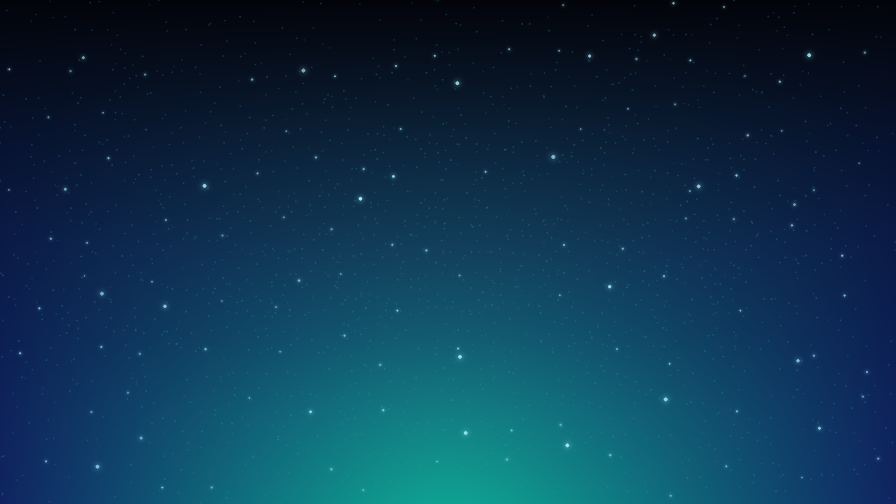
Write a Shadertoy shader that draws this background.

```glsl
// Sky colours at equal steps from the bottom to the top
const int STEPS = 6;
const vec3 CENTRE_SKY[7] = vec3[7](
    vec3(0.06, 0.63, 0.57), vec3(0.07, 0.50, 0.52), vec3(0.07, 0.355, 0.44),
    vec3(0.07, 0.25, 0.36), vec3(0.05, 0.165, 0.26), vec3(0.03, 0.08, 0.145),
    vec3(0.01, 0.015, 0.04));
const vec3 EDGE_SKY[7] = vec3[7](
    vec3(0.06, 0.14, 0.38), vec3(0.055, 0.135, 0.355), vec3(0.045, 0.12, 0.32),
    vec3(0.04, 0.105, 0.28), vec3(0.03, 0.08, 0.21), vec3(0.02, 0.05, 0.12),
    vec3(0.008, 0.015, 0.04));

// Rounding of the glow across the width, at the bottom and its growth upward
const float GLOW_ROUND = 0.12;
const float GLOW_ROUND_RISE = 0.5;

// Star sizes are in canvas heights, grids in cells per canvas height
const vec3 STAR_COLOUR = vec3(0.62, 0.94, 1.0);
const vec3 DUST_COLOUR = vec3(0.20, 0.62, 0.70);
const float BRIGHT_GRID = 4.0;
const float BRIGHT_RADIUS = 0.0042;
const float MEDIUM_GRID = 8.5;
const float MEDIUM_RADIUS = 0.0025;
const float DUST_GRID = 38.0;
const float DUST_RADIUS = 0.0018;
const float DUST_STRENGTH = 0.34;
const float HALO_STRENGTH = 0.22;

vec3 hash3(vec2 p) {
    vec3 q = fract(p.xyx * vec3(0.1031, 0.1030, 0.0973));
    q += dot(q, q.yxz + 33.33);
    return fract((q.xxy + q.yzz) * q.zyx);
}

vec3 skyRamp(vec3 stops[7], float height) {
    float t = clamp(height, 0.0, 1.0) * float(STEPS);
    int i = min(int(t), STEPS - 1);
    return mix(stops[i], stops[i + 1], t - float(i));
}

vec3 sky(vec2 uv) {
    float side = abs(2.0 * uv.x - 1.0);
    float s = GLOW_ROUND + GLOW_ROUND_RISE * uv.y;
    float fall = (length(vec2(side, s)) - s) / (length(vec2(1.0, s)) - s);
    return mix(skyRamp(CENTRE_SKY, uv.y), skyRamp(EDGE_SKY, uv.y), fall);
}

// One jittered star per cell; density is the share of cells that hold one
float stars(vec2 p, float grid, float radius, float density, float halo, float seed) {
    vec2 cell = floor(p * grid);
    vec3 place = hash3(cell + seed);
    vec3 kind = hash3(cell + seed + 71.0);
    vec2 d = p - (cell + mix(vec2(0.12), vec2(0.88), place.xy)) / grid;
    float r = radius * mix(0.7, 1.1, kind.x);
    float soft = 0.75 / iResolution.y;

    // Blend of round and diamond distance gives slightly pointed stars
    float dist = mix(length(d), abs(d.x) + abs(d.y), 0.35);
    float core = 1.0 - smoothstep(r - soft, r + soft, dist);
    float glow = halo * exp(-dot(d, d) / (4.0 * r * r));
    return step(place.z, density) * mix(0.6, 1.0, kind.y) * max(core, glow);
}

void mainImage(out vec4 fragColor, in vec2 fragCoord) {
    vec2 uv = fragCoord / iResolution.xy;
    vec2 p = fragCoord / iResolution.y;
    vec3 colour = sky(uv);

    // Faint dust on two turned grids, densest near the middle
    vec2 spread = (uv - vec2(0.5, 0.48)) / vec2(0.48, 0.40);
    float density = 0.08 + 0.55 * exp(-dot(spread, spread));
    for (int i = 0; i < 2; i++) {
        float angle = 0.45 + 0.8 * float(i);
        mat2 turn = mat2(cos(angle), sin(angle), -sin(angle), cos(angle));
        float dust = stars(turn * p + 5.0, DUST_GRID, DUST_RADIUS, density, 0.0, 13.0 + 40.0 * float(i));
        colour = mix(colour, DUST_COLOUR, DUST_STRENGTH * dust);
    }

    // Medium and bright stars
    float medium = stars(p, MEDIUM_GRID, MEDIUM_RADIUS, 0.75, HALO_STRENGTH, 207.0);
    float bright = stars(p, BRIGHT_GRID, BRIGHT_RADIUS, 0.85, HALO_STRENGTH, 331.0);
    colour = mix(colour, STAR_COLOUR, max(0.8 * medium, bright));

    fragColor = vec4(colour, 1.0);
}
```
